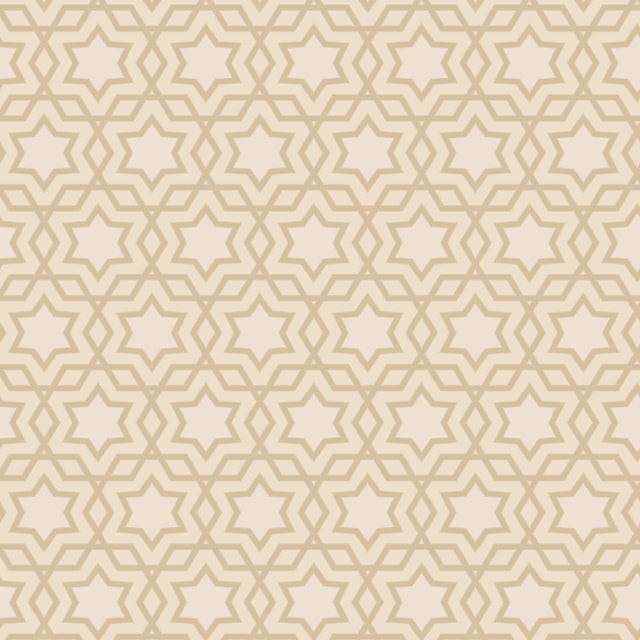
Write a three.js fragment shader that draws this pattern.

```glsl
// Lattice of six-pointed stars inside interlaced hexagram outlines, tan on cream.
varying vec2 vUv;

const float ROW_HEIGHT = 0.866025;
const float SECTOR = 1.0471976;

// Signed distance to the edges of a six-pointed star, one tip pointing up.
float starDistance(vec2 p, float tipRadius, float notchRadius) {
  float angle = abs(mod(atan(p.x, p.y) + 0.5 * SECTOR, SECTOR) - 0.5 * SECTOR);
  vec2 folded = length(p) * vec2(sin(angle), cos(angle));
  vec2 tip = vec2(0.0, tipRadius);
  vec2 edge = notchRadius * vec2(0.5, 0.866025) - tip;
  return dot(folded - tip, normalize(vec2(-edge.y, edge.x)));
}

// Coverage of a shape with a slightly soft edge.
float coverage(float distance) {
  return 1.0 - smoothstep(-0.011, 0.011, distance);
}

void main() {
  // Lattice units: one star spacing across, rows slightly flattened.
  vec2 p = (vUv - vec2(0.4059, 0.4802)) / vec2(0.1685, 0.16215);
  float nearestRow = floor(p.y / ROW_HEIGHT + 0.5);

  // Neighbouring outlines overlap, so their tips cross at the cell corners.
  float lattice = 1.0;
  float star = 1.0;
  for (int j = -1; j <= 1; j++) {
    float row = nearestRow + float(j);
    float shift = 0.5 * mod(row, 2.0);
    float nearestColumn = floor(p.x - shift + 0.5);
    for (int i = -1; i <= 1; i++) {
      vec2 center = vec2(nearestColumn + float(i) + shift, row * ROW_HEIGHT);
      vec2 local = p - center;
      lattice = min(lattice, abs(starDistance(local, 0.6625, 0.3825)));
      star = min(star, starDistance(local, 0.333, 0.2085));
    }
  }

  // Cream ground, paler star centres, then both sets of lines.
  vec3 color = mix(vec3(0.935, 0.873, 0.785), vec3(0.937, 0.882, 0.816), coverage(star));
  float lines = coverage(min(lattice, abs(star)) - 0.0285);
  color = mix(color, vec3(0.833, 0.758, 0.637), lines);

  gl_FragColor = vec4(color, 1.0);
}
```
